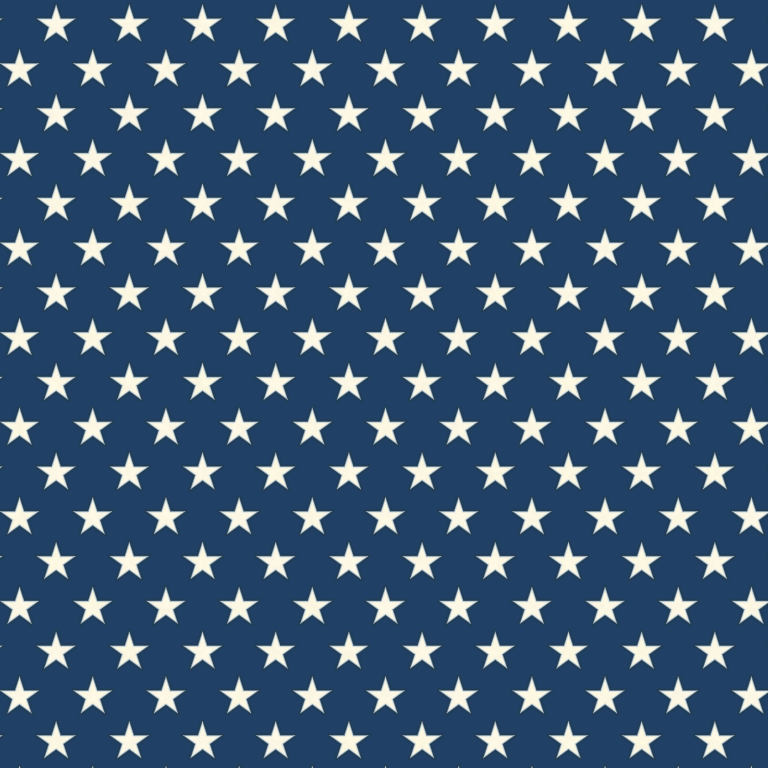
Give the GLSL for this pattern, as a three.js fragment shader.

```glsl
// Cream five-pointed stars in staggered rows on a navy ground.
varying vec2 vUv;

float hash(vec2 p) {
  vec3 q = fract(vec3(p.xyx) * 0.1031);
  q += dot(q, q.yzx + 33.33);
  return fract((q.x + q.y) * q.z);
}

float valueNoise(vec2 p) {
  vec2 i = floor(p);
  vec2 f = smoothstep(0.0, 1.0, p - i);
  return mix(mix(hash(i), hash(i + vec2(1.0, 0.0)), f.x),
             mix(hash(i + vec2(0.0, 1.0)), hash(i + 1.0), f.x), f.y);
}

// Signed distance to an upright pentagram star, negative inside
float starDistance(vec2 p, float radius) {
  // Fold all five points onto half of the top one
  float sector = 6.28319 / 5.0;
  float angle = abs(mod(atan(p.x, p.y) + 0.5 * sector, sector) - 0.5 * sector);
  vec2 fromTip = length(p) * vec2(sin(angle), cos(angle)) - vec2(0.0, radius);

  // Distance to the edge from the tip to the inner corner
  vec2 edge = vec2(0.309, -0.951);
  float along = clamp(dot(fromTip, edge), 0.0, 0.7265 * radius);
  return length(fromTip - edge * along) * sign(dot(fromTip, vec2(0.951, 0.309)));
}

void main() {
  // Rows are counted down from the top; every other one shifts by half a pitch
  vec2 pitch = vec2(0.0953, 0.05833);
  vec2 grid = vec2(vUv.x - 0.0731, 0.9676 - vUv.y) / pitch;
  float row = floor(grid.y + 0.5);
  grid.x += 0.5 * mod(row, 2.0);
  vec2 cell = vec2(floor(grid.x + 0.5), row);
  vec2 local = (grid - cell) * pitch * vec2(1.0, -1.0);
  float d = starDistance(local, 0.0262);

  // Navy, slightly greyer close to each star
  vec3 ground = mix(vec3(0.13, 0.24, 0.34), vec3(0.125, 0.25, 0.40),
                    smoothstep(0.002, 0.0045, d));

  // Cream with a cool pale rim and faint uneven ink
  vec3 cream = vec3(0.99, 0.97, 0.89);
  cream += 0.02 * (valueNoise(vUv * 180.0 + 20.0) - 0.5);
  cream.b += 0.02 * (hash(cell + 40.0) - 0.5);
  vec3 star = mix(cream, vec3(0.85, 0.89, 0.89), smoothstep(-0.0026, -0.0008, d));

  gl_FragColor = vec4(mix(star, ground, smoothstep(-0.0013, 0.0013, d)), 1.0);
}
```
